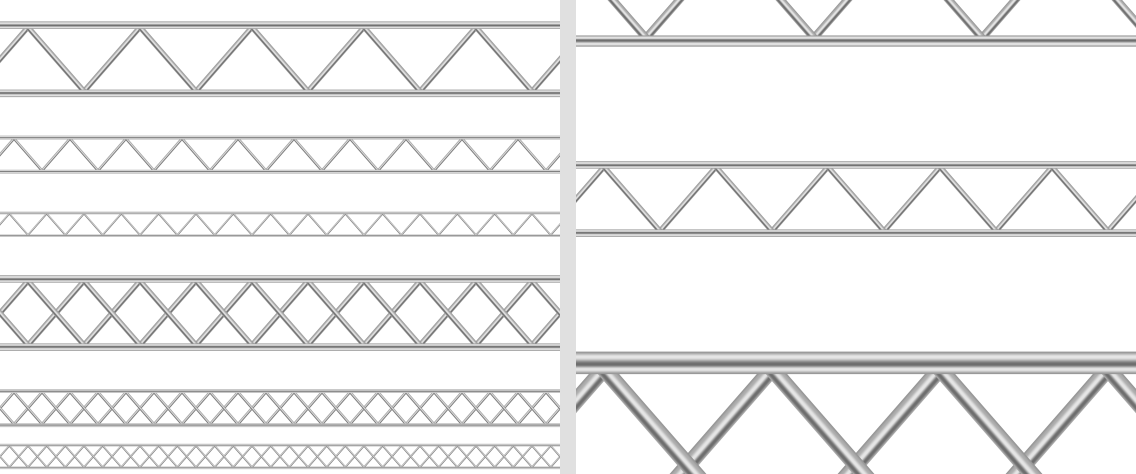
Left: the whole. Right: its middle third, enlarged.
This pattern is drawn by a WebGL 1 fragment shader. Its source:

```glsl
precision highp float;
// Six horizontal steel trusses on white: three zigzag and three crossed, each in three sizes.

uniform vec2 u_resolution;

// Lengths are fractions of the canvas width, for the largest truss.
const vec3 ZIGZAG_Y = vec3(0.7406, 0.5703, 0.4458);   // centre heights, large to small
const vec3 LATTICE_Y = vec3(0.2874, 0.1176, 0.0313);
const float PERIOD = 0.2;          // one zigzag
const float RAIL_OFFSET = 0.0609;  // truss centre to rail centre
const float RAIL_HALF = 0.0067;    // half thickness
const float STRUT_HALF = 0.0048;
const float STRUT_LEAN = 0.873;    // horizontal run per unit of height
const int SAMPLES = 4;             // antialiasing grid per side

const float EDGE = 0.58;
const float SHADE = 0.43;
const float STEEL = 0.68;
const float GLEAM = 0.90;
const vec3 PAPER = vec3(1.0);

// Signed distance to the nearest copy of a line repeated every period.
float wrap(float x, float period) {
  return mod(x + 0.5 * period, period) - 0.5 * period;
}

float coverage(float d, float halfWidth, float pitch) {
  return clamp(0.5 + (halfWidth - abs(d)) / pitch, 0.0, 1.0);
}

// Tube shading across a rail, t from -1 (outer side) to 1 (inner side).
float railTone(float t) {
  float tone = mix(EDGE, GLEAM, smoothstep(-1.0, -0.55, t));
  tone = mix(tone, SHADE, smoothstep(-0.5, 0.1, t));
  tone = mix(tone, GLEAM, smoothstep(0.15, 0.55, t));
  return mix(tone, EDGE, smoothstep(0.6, 1.0, t));
}

// Tube shading across a strut, t from -1 (upper side) to 1 (lower side).
float strutTone(float t) {
  float tone = mix(EDGE, STEEL, smoothstep(-1.0, -0.6, t));
  tone = mix(tone, GLEAM, smoothstep(-0.6, -0.1, t));
  tone = mix(tone, SHADE, smoothstep(0.0, 0.5, t));
  return mix(tone, STEEL, smoothstep(0.6, 1.0, t));
}

// Paints one truss centred on q.y = 0 over the given tone.
float paintTruss(float tone, vec2 q, float spacing, float pitch) {
  float slant = inversesqrt(1.0 + STRUT_LEAN * STRUT_LEAN);
  float inside = step(abs(q.y), RAIL_OFFSET);

  // Rising struts, then falling struts over them
  float rise = wrap(q.x - STRUT_LEAN * q.y, spacing) * slant;
  float fall = wrap(q.x - 0.5 * PERIOD + STRUT_LEAN * q.y, spacing) * slant;
  tone = mix(tone, strutTone(rise / STRUT_HALF), inside * coverage(rise, STRUT_HALF, pitch));
  tone = mix(tone, strutTone(-fall / STRUT_HALF), inside * coverage(fall, STRUT_HALF, pitch));

  // Rails, mirrored about the centre
  float rail = RAIL_OFFSET - abs(q.y);
  return mix(tone, railTone(rail / RAIL_HALF), coverage(rail, RAIL_HALF, pitch));
}

float scene(vec2 p, float pitch) {
  float tone = 1.0;
  for (int i = 0; i < 3; i++) {
    float shrink = float(i) + 1.0;
    vec2 zigzag = (p - vec2(0.0, ZIGZAG_Y[i])) * shrink;
    vec2 lattice = (p - vec2(0.0, LATTICE_Y[i])) * shrink;
    tone = paintTruss(tone, zigzag, PERIOD, pitch * shrink);
    tone = paintTruss(tone, lattice, 0.5 * PERIOD, pitch * shrink);
  }
  return tone;
}

void main() {
  float pitch = 1.0 / (u_resolution.x * float(SAMPLES));
  float tone = 0.0;
  for (int j = 0; j < SAMPLES; j++) {
    for (int i = 0; i < SAMPLES; i++) {
      vec2 offset = (vec2(float(i), float(j)) + 0.5) / float(SAMPLES) - 0.5;
      tone += scene((gl_FragCoord.xy + offset) / u_resolution.x, pitch);
    }
  }
  gl_FragColor = vec4(PAPER * tone / float(SAMPLES * SAMPLES), 1.0);
}
```
